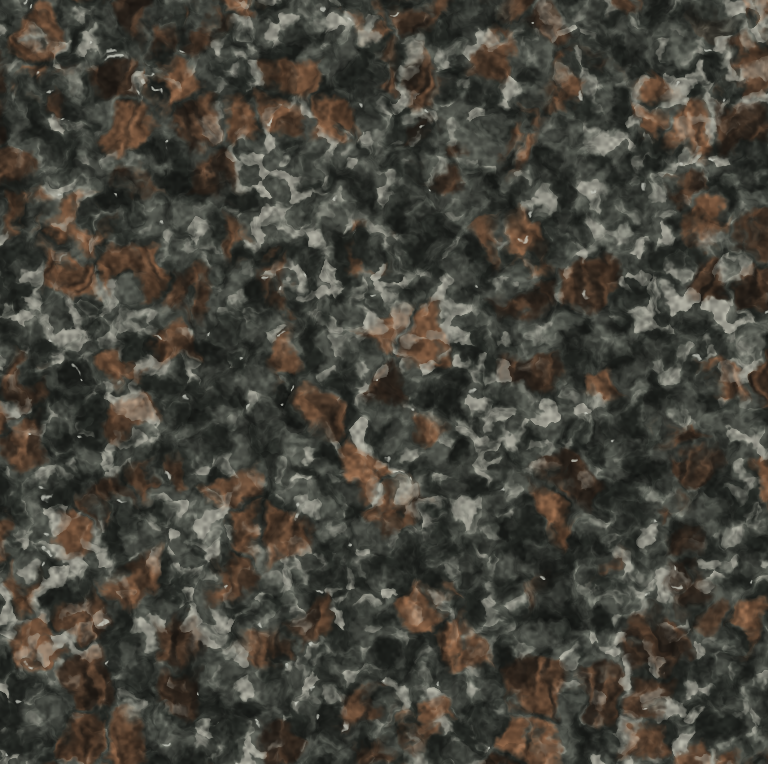
This texture is drawn by a Shadertoy shader. Its source:

```glsl
#define GRAIN_SCALE 15.0
#define CRYSTAL_SCALE 58.0
#define SPARKLE_SCALE 85.0
#define BROWN_SHARE 0.50
#define SPARKLE_SHARE 0.014
#define INK vec3(0.125, 0.137, 0.122)
#define SLATE vec3(0.375, 0.390, 0.355)
#define PALE vec3(0.640, 0.635, 0.590)
#define UMBER vec3(0.145, 0.115, 0.090)
#define RUST vec3(0.530, 0.370, 0.260)

vec3 hash3(vec2 cell) {
    vec3 h = fract(cell.xyx * vec3(0.1031, 0.1030, 0.0973));
    h += dot(h, h.yxz + 33.33);
    return fract((h.xxy + h.yzz) * h.zyx);
}

float noise(vec2 p) {
    vec2 i = floor(p), f = fract(p);
    f = f * f * (3.0 - 2.0 * f);
    float low = mix(hash3(i).x, hash3(i + vec2(1, 0)).x, f.x);
    float high = mix(hash3(i + vec2(0, 1)).x, hash3(i + vec2(1, 1)).x, f.x);
    return mix(low, high, f.y);
}

float fbm(vec2 p) {
    float sum = 0.0, weight = 0.533;
    for (int i = 0; i < 4; i++) {
        sum += weight * noise(p);
        p = mat2(1.6, 1.2, -1.2, 1.6) * p + 17.3;
        weight *= 0.5;
    }
    return sum;
}

// Nearest grain: its offset, border distance and random values
float grainCell(vec2 p, out vec2 offset, out vec3 traits) {
    vec2 base = floor(p);
    float nearest = 9.0, second = 9.0;
    for (int y = -1; y <= 1; y++)
    for (int x = -1; x <= 1; x++) {
        vec2 cell = base + vec2(x, y);
        vec3 h = hash3(cell + 71.0);
        vec2 d = p - cell - h.xy;
        float len = length(d);
        if (len < nearest) {
            second = nearest;
            nearest = len;
            offset = d;
            traits = hash3(cell + 213.0);
        } else second = min(second, len);
    }
    return second - nearest;
}

// Random tone per crystal, blended softly across borders
float crystalTone(vec2 p) {
    vec2 base = floor(p);
    float sum = 0.0, total = 0.0;
    for (int y = -1; y <= 1; y++)
    for (int x = -1; x <= 1; x++) {
        vec3 h = hash3(base + vec2(x, y) + 401.0);
        vec2 d = p - base - vec2(x, y) - h.xy;
        float weight = exp(-13.0 * dot(d, d));
        sum += weight * h.z;
        total += weight;
    }
    return sum / total;
}

float sparkle(vec2 p) {
    vec3 h = hash3(floor(p) + 97.0);
    vec2 d = fract(p) - 0.35 - 0.3 * h.xy;
    return step(h.z, SPARKLE_SHARE) * smoothstep(0.34, 0.08, length(d));
}

void mainImage(out vec4 fragColor, in vec2 fragCoord) {
    vec2 p = fragCoord / iResolution.y;
    vec2 ragged = vec2(fbm(p * 38.0), fbm(p * 38.0 + 50.0)) - 0.5;
    vec2 q = p + 0.035 * ragged;

    // Dark green-grey ground
    float cluster = fbm(q * 11.0 + 9.0);
    float mottle = fbm(q * 42.0 + 30.0);
    float tone = crystalTone(q * CRYSTAL_SCALE);
    vec3 color = mix(INK, SLATE, smoothstep(0.25, 0.82, mottle));
    color *= 0.70 + 0.40 * tone + 0.35 * (cluster - 0.3);

    // Brown grains with fibrous streaks
    vec2 offset;
    vec3 traits;
    float border = grainCell(q * GRAIN_SCALE, offset, traits);
    float angle = (traits.y - 0.5) * 1.5;
    vec2 across = vec2(cos(angle), sin(angle));
    vec2 fibre = vec2(dot(offset, across), dot(offset, vec2(-across.y, across.x)));
    float streak = noise(fibre * vec2(8.0, 1.4) + traits.xy * 90.0);
    float warmth = 0.55 * streak + 0.45 * mottle + 0.5 * (traits.z - 0.5);
    vec3 brown = mix(UMBER, RUST, smoothstep(0.12, 0.98, warmth));
    brown *= 0.85 + 0.3 * tone;
    float body = smoothstep(0.0, 0.28, border) * smoothstep(0.28, 0.50, fbm(q * 24.0 + 80.0));
    color = mix(color, brown, 0.88 * body * step(traits.x, BROWN_SHARE));

    // Pale feldspar flecks in loose clusters
    float fleck = 0.45 * tone + 0.5 * cluster + 0.5 * mottle;
    float pale = smoothstep(0.80, 1.04, fleck) * (1.0 - 0.45 * body * step(traits.x, BROWN_SHARE));
    color = mix(color, PALE, 0.85 * pale);

    // Fine grit and bright glints
    color *= 0.80 + 0.40 * noise(p * 175.0);
    color = mix(color, vec3(0.80, 0.81, 0.77), 0.75 * sparkle(q * SPARKLE_SCALE));
    fragColor = vec4(color, 1.0);
}
```
